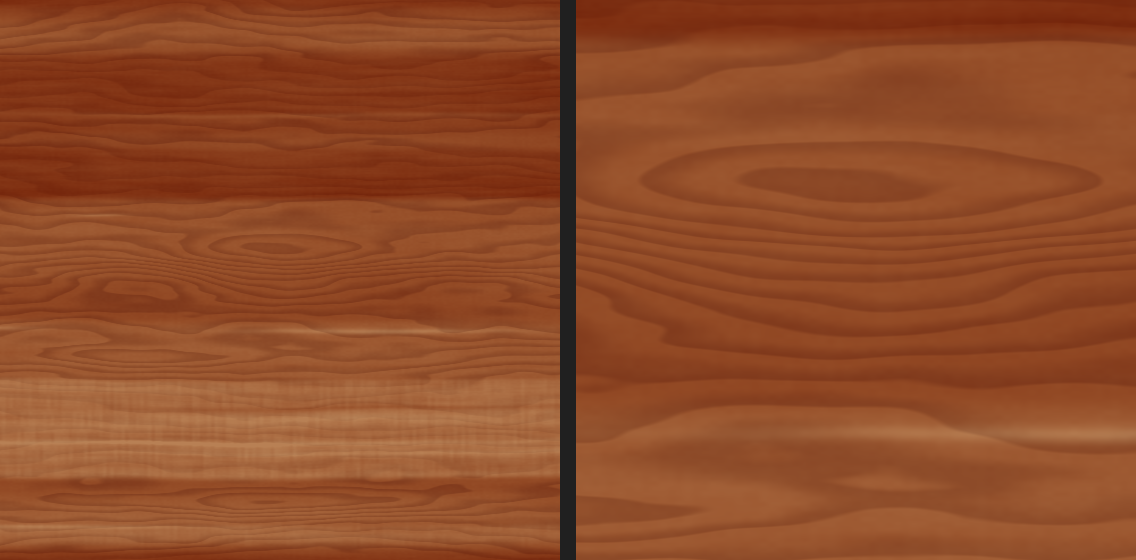
Left: the whole. Right: its middle third, enlarged.
Give the GLSL for this texture, as a Shadertoy shader.

```glsl
float hash(vec2 p) {
    vec3 q = fract(p.xyx * 0.1031);
    q += dot(q, q.yzx + 33.33);
    return fract((q.x + q.y) * q.z);
}

float noise(vec2 p) {
    vec2 i = floor(p), f = fract(p);
    f = f * f * (3.0 - 2.0 * f);
    return mix(mix(hash(i), hash(i + vec2(1, 0)), f.x),
               mix(hash(i + vec2(0, 1)), hash(i + vec2(1, 1)), f.x), f.y);
}

// Layered noise centred on zero
float fbm(vec2 p) {
    float sum = 0.0, amp = 0.5;
    for (int i = 0; i < 4; i++) {
        sum += amp * (noise(p) - 0.5);
        p = p * 2.03 + 17.7;
        amp *= 0.5;
    }
    return sum;
}

// Soft elongated spot
float spot(vec2 p, vec2 centre, vec2 size) {
    vec2 d = (p - centre) / size;
    return exp(-dot(d, d));
}

// Lightness of the broad boards, from top (0) to bottom (1)
float bandTone(float t) {
    float v = 0.12 + 0.44 * smoothstep(0.0, 0.05, t);
    v -= 0.42 * smoothstep(0.075, 0.12, t);
    v += 0.12 * smoothstep(0.19, 0.208, t) + 0.10 * smoothstep(0.23, 0.26, t);
    v -= 0.21 * smoothstep(0.26, 0.276, t) + 0.11 * smoothstep(0.30, 0.35, t);
    v += 0.48 * smoothstep(0.349, 0.366, t);
    v += 0.06 * smoothstep(0.37, 0.42, t) - 0.20 * smoothstep(0.45, 0.55, t);
    v += 0.25 * smoothstep(0.56, 0.59, t) + 0.22 * smoothstep(0.673, 0.683, t);
    v -= 0.40 * smoothstep(0.845, 0.859, t);
    v += 0.20 * smoothstep(0.87, 0.92, t) + 0.17 * smoothstep(0.932, 0.942, t);
    return v - 0.68 * smoothstep(0.95, 1.0, t);
}

// Growth rings: contours of a stretched height field
float rings(vec2 p) {
    float h = p.y * 42.0 + 5.5 * fbm(vec2(p.x * 2.6, p.y * 13.0) + 4.3);
    h -= 5.0 * spot(p, vec2(0.51, 0.45), vec2(0.27, 0.036));
    h += 3.5 * spot(p, vec2(0.22, 0.505), vec2(0.16, 0.04));
    h += 2.5 * spot(p, vec2(0.80, 0.51), vec2(0.20, 0.03));
    h -= 3.0 * spot(p, vec2(0.25, 0.635), vec2(0.25, 0.022));
    h -= 3.0 * spot(p, vec2(0.43, 0.895), vec2(0.25, 0.022));
    float s = fract(h);
    float line = smoothstep(0.25, 0.88, s) * (1.0 - smoothstep(0.88, 1.0, s));
    return line * (1.0 - smoothstep(0.3, 0.8, fwidth(h)));
}

void mainImage(out vec4 fragColor, in vec2 fragCoord) {
    vec2 uv = fragCoord / iResolution.xy;
    vec2 p = vec2(uv.x, 1.0 - uv.y);

    // Boards with gently wandering edges
    vec2 w = p + vec2(0.0, 0.018 * fbm(vec2(p.x * 2.5, p.y * 5.0)));
    float tone = bandTone(w.y);
    float pale = smoothstep(0.672, 0.684, w.y) * (1.0 - smoothstep(0.845, 0.858, w.y));
    pale += 0.6 * smoothstep(0.932, 0.942, w.y) * (1.0 - smoothstep(0.95, 0.98, w.y));
    float deep = 1.0 - smoothstep(0.1, 0.35, tone);

    // Rings, cloudy stains and long fibres
    float ring = rings(w) * mix(1.0, 0.45, max(pale, deep));
    tone -= 0.20 * ring;
    tone += 0.20 * fbm(vec2(p.x * 4.0, p.y * 11.0) + 9.1);
    tone += 0.09 * (noise(vec2(w.x * 1.5, w.y * 95.0)) - 0.5) * (1.0 + 1.3 * pale);
    tone += 0.20 * fbm(vec2(w.x * 9.0, w.y * 130.0)) * (0.35 + 0.65 * max(pale, deep));

    // Pale streaks
    tone += 0.38 * spot(w, vec2(0.68, 0.590), vec2(0.22, 0.0045));
    tone += 0.25 * spot(w, vec2(0.00, 0.587), vec2(0.07, 0.004));
    tone += 0.28 * spot(w, vec2(0.18, 0.388), vec2(0.05, 0.003));
    tone += 0.16 * spot(w, vec2(0.50, 0.206), vec2(0.60, 0.004));
    tone += 0.20 * spot(w, vec2(0.55, 0.745), vec2(0.40, 0.010));
    tone += 0.24 * spot(w, vec2(0.40, 0.790), vec2(0.70, 0.004));
    tone += 0.22 * spot(w, vec2(0.60, 0.808), vec2(0.70, 0.004));
    tone += 0.20 * spot(w, vec2(0.10, 0.940), vec2(0.25, 0.004));
    tone -= 0.22 * spot(w, vec2(0.70, 0.728), vec2(0.50, 0.005));

    // Fine cross rays and pores
    float ray = noise(vec2(p.x * 150.0, p.y * 32.0)) - 0.5;
    tone += ray * (0.025 + 0.09 * pale);
    tone += 0.04 * (noise(p * vec2(200.0, 330.0)) - 0.5);

    // Red-brown to tan
    vec3 mahogany = vec3(0.49, 0.175, 0.06);
    vec3 chestnut = vec3(0.59, 0.31, 0.16);
    vec3 tan_ = vec3(0.70, 0.47, 0.30);
    vec3 color = mix(mahogany, chestnut, clamp(tone * 2.0, -0.25, 1.0));
    color = mix(color, tan_, clamp(tone * 2.0 - 1.0, 0.0, 1.2));
    color += ring * vec3(-0.025, 0.0, 0.012);
    fragColor = vec4(color, 1.0);
}
```
